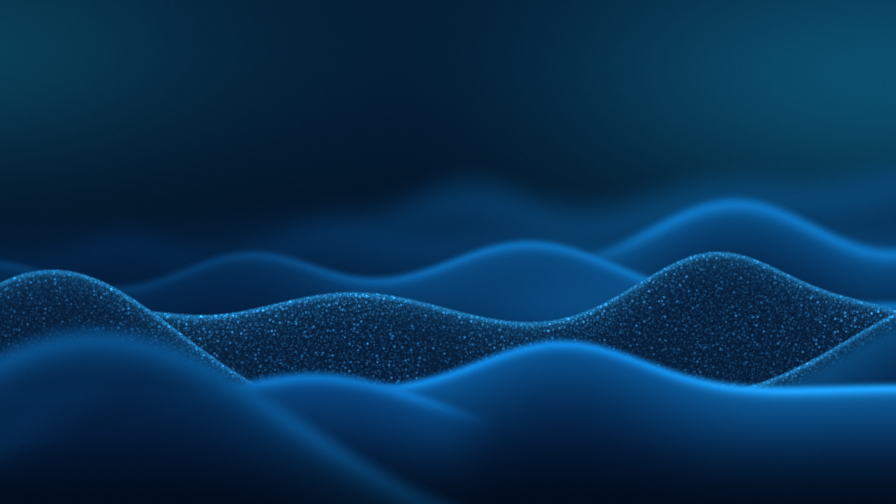
Give the GLSL for this background, as a Shadertoy shader.

```glsl
const vec3 NAVY = vec3(0.01, 0.085, 0.195);
const vec3 AZURE = vec3(0.055, 0.41, 0.63);
const vec3 CYAN = vec3(0.14, 0.59, 0.82);

float hash(vec2 p) {
    vec3 q = fract(vec3(p.xyx) * 0.1031);
    q += dot(q, q.yzx + 33.33);
    return fract((q.x + q.y) * q.z);
}

float noise(vec2 p) {
    vec2 i = floor(p), f = fract(p);
    f = f * f * (3.0 - 2.0 * f);
    return mix(mix(hash(i), hash(i + vec2(1, 0)), f.x),
               mix(hash(i + vec2(0, 1)), hash(i + vec2(1, 1)), f.x), f.y);
}

float hill(float x, float centre, float width) {
    float t = (x - centre) / width;
    return exp(-t * t);
}

// Scattered round specks, each free to cross its cell border
float specks(vec2 p) {
    p = mat2(0.8, 0.6, -0.6, 0.8) * p;
    float light = 0.0;
    for (int k = 0; k < 9; k++) {
        vec2 cell = floor(p) + vec2(k % 3, k / 3) - 1.0;
        float seed = hash(cell);
        vec2 centre = cell + vec2(hash(cell + 17.0), hash(cell + 43.0));
        float spot = smoothstep(0.6, 0.1, length(p - centre));
        light = max(light, spot * (0.15 + 0.4 * seed + 0.9 * pow(seed, 12.0)));
    }
    return light;
}

// Soft wave: depth is the distance below its crest
vec3 wave(vec3 behind, float depth, float blur, vec3 body, vec3 rim, float fade) {
    float inside = max(depth, 0.0);
    vec3 color = mix(NAVY, body, exp(-inside * inside / 0.022));
    color += rim * (0.55 * hill(depth, blur * 0.5, blur * 1.3) + 0.38 * exp(-inside / 0.045));
    return mix(behind, color, fade * smoothstep(-blur, blur, depth));
}

// Sharp wave covered with glittering grains
vec3 grainWave(vec3 behind, float depth, vec2 p) {
    float inside = max(depth, 0.0);
    float crest = exp(-inside / 0.03);
    float grain = specks(p * 130.0) + 0.5 * specks(p * 210.0 + 9.0);
    float patches = 0.6 + 0.6 * noise(p * vec2(7.0, 11.0));
    vec3 color = mix(vec3(0.02, 0.105, 0.21), vec3(0.06, 0.25, 0.4), crest);
    color += vec3(0.16, 0.38, 0.53) * grain * patches * (0.53 + 0.35 * crest);
    color += CYAN * 0.3 * hill(depth, 0.003, 0.007);
    return mix(behind, color, smoothstep(-0.003, 0.003, depth));
}

void mainImage(out vec4 fragColor, in vec2 fragCoord) {
    vec2 p = fragCoord / iResolution.y;
    p.x *= 1.7778 * iResolution.y / iResolution.x;
    float x = p.x, y = p.y;

    // Dark sky with teal light in the upper corners
    vec3 color = mix(vec3(0.01, 0.085, 0.165), vec3(0.015, 0.115, 0.21), smoothstep(0.55, 0.9, y));
    color += vec3(0.02, 0.125, 0.13) * hill(x, -0.1, 0.5) * hill(y, 0.9, 0.24);
    color += vec3(0.025, 0.19, 0.22) * smoothstep(0.75, 1.75, x) * hill(y, 0.84, 0.29);

    // Defocused haze, stronger to the right
    float far = 0.55 + 0.085 * hill(x, 0.93, 0.17) + 0.09 * hill(x, 1.46, 0.25)
              + 0.11 * hill(x, 1.85, 0.2) + 0.02 * hill(x, 0.63, 0.12);
    float rightward = smoothstep(0.2, 1.4, x);
    color = wave(color, far - y, 0.05, mix(vec3(0.015, 0.13, 0.26), vec3(0.035, 0.28, 0.46), rightward),
                 vec3(0.0, 0.01, 0.025), 0.4 + 0.5 * smoothstep(0.2, 1.0, x));
    float mid = 0.49 + 0.06 * hill(x, 0.66, 0.15) + 0.045 * hill(x, 0.98, 0.2)
              + 0.05 * hill(x, 0.25, 0.12) + 0.05 * hill(x, 1.75, 0.2);
    color = wave(color, mid - y, 0.04, mix(vec3(0.015, 0.14, 0.28), vec3(0.035, 0.27, 0.46), rightward),
                 vec3(0.003, 0.025, 0.045), 0.65);

    // Blurred waves behind the focus
    float back = 0.46 + 0.145 * hill(x, 1.458, 0.24) + 0.08 * hill(x, 1.95, 0.15);
    color = wave(color, back - y, 0.016, vec3(0.03, 0.25, 0.44), AZURE * 0.62,
                 smoothstep(1.05, 1.35, x));
    float rear = 0.4 + 0.085 * hill(x, -0.03, 0.2) + 0.1 * hill(x, 0.498, 0.2)
               + 0.122 * hill(x, 1.05, 0.25);
    float nearCentre = smoothstep(0.3, 1.0, x);
    color = wave(color, rear - y, 0.011, mix(vec3(0.015, 0.14, 0.28), vec3(0.03, 0.24, 0.43), nearCentre),
                 AZURE * (0.25 + 0.33 * nearCentre), 0.95);
    color += AZURE * 0.28 * hill(x, 1.1, 0.17) * hill(y, 0.38, 0.07);

    // Grainy waves in focus
    float ridge = 0.33 + 0.045 * hill(x, 0.25, 0.15) + 0.09 * hill(x, 0.7, 0.28)
                + 0.17 * hill(x, 1.424, 0.23) + 0.04 * hill(x, 1.75, 0.15);
    color = grainWave(color, ridge - y, p);
    float leftHill = 0.15 + 0.315 * hill(x, 0.104, 0.357);
    color = grainWave(color, leftHill - y, p + 3.0);
    float rightHill = 0.2 + 0.21 * hill(x, 1.9, 0.306);
    vec3 rightGrain = grainWave(color, rightHill - y, p + 5.0);
    vec3 rightSoft = wave(color, rightHill - y, 0.008, vec3(0.035, 0.27, 0.46), AZURE * 0.3, 1.0);
    color = mix(rightGrain, rightSoft, smoothstep(0.0, 0.05, rightHill - y));

    // Glowing foreground swells
    float swell = 0.225 + 0.1 * hill(x, 1.115, 0.23) + 0.012 * hill(x, 1.8, 0.25);
    vec3 swellRim = mix(AZURE * 0.8, CYAN * 0.8, smoothstep(1.2, 1.6, x));
    color = wave(color, swell - y, 0.011, vec3(0.03, 0.26, 0.47), swellRim, 1.0);
    float fold = 0.12 + 0.14 * hill(x, 0.62, 0.35);
    color = wave(color, fold - y, 0.013, vec3(0.025, 0.22, 0.42), AZURE * 0.68,
                 smoothstep(1.0, 0.78, x));
    float front = -0.1 + 0.445 * hill(x, 0.19, 0.57);
    color = wave(color, front - y, 0.028, vec3(0.02, 0.18, 0.34), AZURE * 0.42, 0.97);
    color += AZURE * 0.1 * hill(y, 0.12 + 0.5 * x, 0.05) * smoothstep(0.3, 0.0, x);

    // Shade toward the bottom and fine dither
    color *= mix(0.55, 1.0, smoothstep(-0.03, 0.17, y));
    color += (hash(floor(p * 400.0)) - 0.5) * 0.006;
    fragColor = vec4(clamp(color, 0.0, 1.0), 1.0);
}
```
